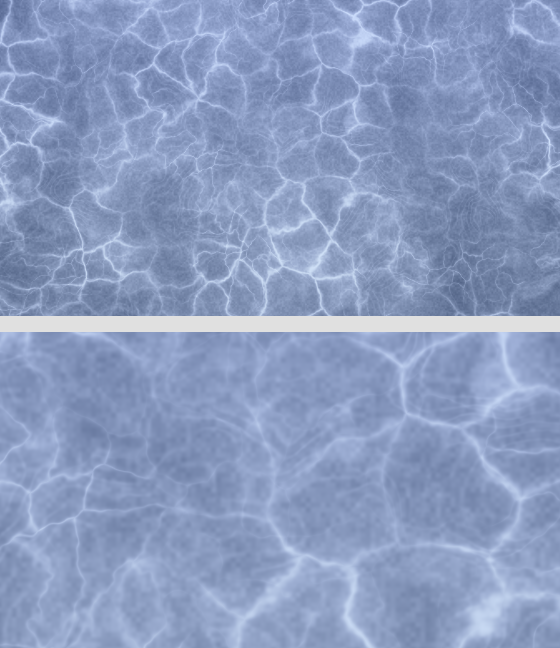
Top, the full canvas; bottom, a detail of the centre.
Reproduce this texture procedurally as a Shadertoy shader.

```glsl
// Sunlit shallow water: pale caustic webs and fine ripples over a blue-grey sandy bed.
#define CELLS 8.0          // large caustic cells per canvas height
#define WARP 0.055         // bending of the caustic web
#define WEB_GLOW 0.125     // soft light beside the web
#define WEB_CORE 0.125     // bright thin threads
#define CLOUD 0.22         // broad uneven light
#define RIPPLE 0.050       // fine surface streaks
#define GRAIN 0.060        // sand speckle
#define BED_TONE 0.468     // red level of unlit bed

float hash(vec2 p) {
    vec3 q = fract(vec3(p.xyx) * 0.1031);
    q += dot(q, q.yzx + 33.33);
    return fract((q.x + q.y) * q.z);
}

vec2 hash2(vec2 p) {
    return vec2(hash(p), hash(p + 57.3));
}

float noise(vec2 p) {
    vec2 i = floor(p), f = fract(p);
    f = f * f * (3.0 - 2.0 * f);
    return mix(mix(hash(i), hash(i + vec2(1, 0)), f.x),
               mix(hash(i + vec2(0, 1)), hash(i + vec2(1, 1)), f.x), f.y);
}

float fbm(vec2 p) {
    float sum = 0.0, amp = 0.5;
    for (int i = 0; i < 4; i++) {
        sum += amp * noise(p);
        p = mat2(1.6, 1.2, -1.2, 1.6) * p + 11.7;
        amp *= 0.5;
    }
    return sum / 0.9375;
}

vec2 warpField(vec2 p) {
    return vec2(fbm(p), fbm(p + 41.0)) - 0.5;
}

// Gap between the nearest two cell centres: zero along the web
float cellGap(vec2 p) {
    vec2 cell = floor(p), f = fract(p);
    float nearest = 9.0, second = 9.0;
    for (int y = -2; y <= 2; y++)
    for (int x = -2; x <= 2; x++) {
        vec2 o = vec2(x, y);
        float d = length(o + 0.1 + 0.8 * hash2(cell + o) - f);
        second = min(second, max(nearest, d));
        nearest = min(nearest, d);
    }
    return second - nearest;
}

// Glow and thread light of one web layer
float web(vec2 p, float strength) {
    float d = cellGap(p);
    float glow = exp(-d * 6.0) * (0.45 + 0.75 * strength);
    float core = exp(-d * d * 260.0) * strength;
    return WEB_GLOW * glow + WEB_CORE * core;
}

// Thin bent streaks following the contours of a slow field
float streaks(vec2 p) {
    float field = fbm(p * 4.5 + 7.0) + 0.25 * noise(p * 13.0);
    float line = 0.5 + 0.5 * sin(field * 95.0 + 4.0 * noise(p * 22.0));
    float fibre = noise(vec2(p.x + 0.4 * p.y, p.y - 0.4 * p.x) * vec2(32.0, 85.0));
    return mix(pow(line, 3.0) - 0.31, fibre - 0.5, 0.4);
}

void mainImage(out vec4 fragColor, in vec2 fragCoord) {
    vec2 uv = fragCoord / iResolution.xy;
    vec2 p = fragCoord / iResolution.y;

    // Refraction bends the webs at two scales
    vec2 bend = WARP * 2.2 * warpField(p * 5.0) + WARP * 0.7 * warpField(p * 17.0 + 9.0);
    vec2 q = p + bend;
    float strength = smoothstep(0.28, 0.72, fbm(p * 4.0 + 23.0));
    float fineStrength = smoothstep(0.35, 0.75, fbm(p * 6.0 + 71.0));

    // Layers of light on the bed
    float tone = BED_TONE;
    tone += web(q * CELLS + 3.0, strength);
    tone += 0.55 * web((q + 0.6 * bend) * CELLS * 1.75 + 19.0, fineStrength);
    tone += CLOUD * (fbm(q * 5.5 + 31.0) - 0.5);
    tone += 0.07 * smoothstep(0.58, 0.76, fbm(q * vec2(7.0, 10.0) + 83.0));

    // Surface streaks gather in patches
    float patches = smoothstep(0.35, 0.65, noise(p * 5.0 + 13.0));
    tone += RIPPLE * (0.3 + 0.9 * patches) * streaks(p + bend * 0.5);

    // Sand speckle
    tone += GRAIN * (noise(p * 190.0) - 0.5) + 0.5 * GRAIN * (noise(p * 95.0 + 5.0) - 0.5);

    // Brighter upper middle, dimmer lower corners
    vec2 off = (uv - vec2(0.52, 0.62)) * vec2(1.0, 0.9);
    tone += 0.030 - 0.20 * dot(off, off);

    // Soft shoulder for highlights, bluer toward the top
    tone = min(tone, 0.70 + 0.14 * (1.0 - exp(-max(tone - 0.70, 0.0) / 0.14)));
    float blueShift = mix(0.203, 0.233, smoothstep(0.15, 0.95, uv.y));
    vec3 water = tone + vec3(0.0, 0.068, blueShift);
    water.b -= 0.25 * max(tone - 0.62, 0.0);
    fragColor = vec4(clamp(water, 0.0, 1.0), 1.0);
}
```
